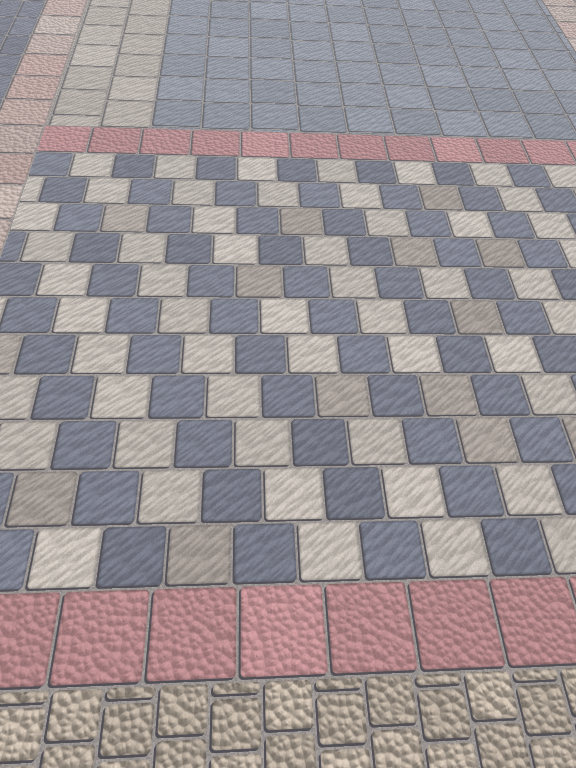
This texture is drawn by a WebGL 2 fragment shader. Its source:

```glsl
#version 300 es
precision highp float;
// Paved ground seen in perspective: a slate and sand checker in running bond
// between rose borders, with square slabs behind and rough stones in front.
// A projective map gives ground units; each zone splits them into box pavers.
uniform vec2 u_resolution;
out vec4 outColor;

// Camera: numerators and depth of the projective map, in canvas heights
const vec2 ANCHOR = vec2(0.375, 0.2057);
const vec2 ACROSS = vec2(0.582, -0.0421);
const vec2 AWAY = vec2(-0.026, 1.0);
const vec3 DEPTH = vec3(-0.0040, 0.03733, 0.02966);

// Zone limits in ground units (one unit is one checker tile)
const float LEFT_BAND = -6.2;
const float LEFT_OUTER = -7.5;
const float RIGHT_BAND = 9.7;
const float SLAB_END = -1.19;
const float CHECKER_END = 11.0;
const float ROSE_END = 12.325;
const float ROSE_WIDTH = 1.27;
const float SLAB_SIZE = 1.3;

const vec3 SLATE = vec3(0.465, 0.478, 0.530);
const vec3 SLAB = vec3(0.545, 0.565, 0.610);
const vec3 SAND = vec3(0.745, 0.715, 0.685);
const vec3 TAUPE = vec3(0.640, 0.605, 0.580);
const vec3 ROSE = vec3(0.715, 0.535, 0.545);
const vec3 BLUSH = vec3(0.715, 0.610, 0.590);
const vec3 STONE = vec3(0.670, 0.625, 0.575);
const vec3 JOINT = vec3(0.600, 0.580, 0.570);
const vec3 SHADOW = vec3(0.270, 0.265, 0.295);
const vec3 HAZE = vec3(0.760, 0.770, 0.790);
const vec2 SHADOW_SHIFT = vec2(-0.028, 0.032);

struct Paver { vec2 local; vec2 size; vec2 id; vec3 color; float rough; };

float hash(vec2 p) {
  vec3 q = fract(p.xyx * vec3(0.1031, 0.1030, 0.0973));
  q += dot(q, q.yzx + 33.33);
  return fract((q.x + q.y) * q.z);
}

// Cellular noise: distance to the nearest scattered point
float cells(vec2 p) {
  vec2 base = floor(p);
  float nearest = 2.0;
  for (int j = -1; j <= 1; j++)
    for (int i = -1; i <= 1; i++) {
      vec2 c = base + vec2(i, j);
      nearest = min(nearest, distance(p, c + vec2(hash(c), hash(c + 71.7))));
    }
  return nearest;
}

float boxDistance(vec2 p, vec2 extent, float radius) {
  vec2 q = abs(p) - extent + radius;
  return length(max(q, 0.0)) + min(max(q.x, q.y), 0.0) - radius;
}

// Repeats one paver size from a starting corner
Paver grid(vec2 g, vec2 start, vec2 size, vec3 color, float rough) {
  vec2 id = floor((g - start) / size);
  return Paver(g - start - (id + 0.5) * size, size, id, color, rough);
}

Paver checker(vec2 g) {
  float row = floor(g.y);
  float start = mod(row, 2.0) < 0.5 ? -0.295 : 0.195;
  Paver t = grid(g, vec2(start, 0.0), vec2(1.0), SLATE, 0.0);
  if (mod(t.id.x + floor(row * 0.5), 2.0) > 0.5)
    t.color = mix(SAND, TAUPE, step(0.82, hash(t.id + 9.0)));
  return t;
}

Paver slabs(vec2 g) {
  float column = floor((g.x - 0.37) / SLAB_SIZE);
  float slide = column < -3.0 ? 0.5 * mod(column, 2.0) : 0.12 * hash(vec2(column, 3.0));
  vec3 color = column < -3.0 ? mix(SAND, TAUPE, 0.3) : SLAB;
  return grid(g, vec2(0.37, SLAB_END - slide), vec2(SLAB_SIZE), color, 0.0);
}

// Alternate columns begin with a short stone
Paver stones(vec2 g) {
  float column = floor((g.x + 0.17) / 0.7);
  float lead = mod(column, 2.0) < 0.5 ? 0.2 : 0.0;
  Paver t = grid(g, vec2(-0.17, ROSE_END + lead), vec2(0.7, 0.66), STONE, 1.0);
  if (t.id.y < 0.0) {
    t.size.y = lead;
    t.local.y = g.y - ROSE_END - 0.5 * lead;
  }
  return t;
}

Paver paverAt(vec2 g) {
  if (g.x < LEFT_OUTER) return grid(g, vec2(LEFT_OUTER, 0.0), vec2(0.7, 1.2), SLATE, 0.0);
  if (g.x < LEFT_BAND || g.x > RIGHT_BAND) {
    float edge = g.x < LEFT_BAND ? LEFT_OUTER : RIGHT_BAND;
    Paver t = grid(g, vec2(edge, 0.1), vec2(1.3, 1.25), BLUSH, 0.25);
    t.color = mix(BLUSH, SAND, 0.7 * hash(t.id + 4.0));
    return t;
  }
  if (g.y < SLAB_END) return slabs(g);
  if (g.y < 0.0) return grid(g, vec2(0.07, SLAB_END), vec2(ROSE_WIDTH, -SLAB_END), ROSE, 0.25);
  if (g.y < CHECKER_END) return checker(g);
  if (g.y > ROSE_END) return stones(g);
  return grid(g, vec2(0.07, CHECKER_END), vec2(ROSE_WIDTH, ROSE_END - CHECKER_END), ROSE, 0.25);
}

void main() {
  vec2 uv = gl_FragCoord.xy / u_resolution;
  vec2 p = vec2(uv.x * 0.75, 1.0 - uv.y) - ANCHOR;
  vec2 g = vec2(dot(p, ACROSS), dot(p, AWAY)) / dot(vec3(p, 1.0), DEPTH);
  vec2 footprint = fwidth(g);
  float aa = 0.6 * max(footprint.x, footprint.y);
  Paver t = paverAt(g);
  // Paver body, bevel and the shadow it drops to the lower left
  vec2 extent = t.size * 0.5 - 0.032;
  float d = boxDistance(t.local, extent, 0.06);
  float body = 1.0 - smoothstep(-aa, aa, d);
  float shadow = 1.0 - smoothstep(-aa, aa, boxDistance(t.local - SHADOW_SHIFT, extent, 0.06));
  // Diagonal cleft grain on tiles, round lumps on rough stones
  vec2 grain = vec2(g.x - g.y, g.x + g.y) * vec2(1.8, 7.0) + 17.0 * hash(t.id);
  vec2 q = mix(grain, g * 8.5, step(0.1, t.rough));
  float relief = cells(q + vec2(0.12, -0.22)) - cells(q);
  float speck = hash(floor(g * 42.0)) - 0.5;
  float shade = 1.0 + relief * mix(0.38, 0.95, t.rough) + speck * 0.07;
  shade *= 0.95 + 0.10 * hash(t.id + 23.0);
  shade *= 1.0 - 0.14 * smoothstep(-0.05, 0.0, d);
  vec3 ground = mix(JOINT * (1.0 + 0.15 * speck), SHADOW, 0.85 * shadow);
  vec3 color = mix(ground, t.color * shade, body);
  color = mix(color, HAZE, 0.20 * uv.y * uv.y);
  outColor = vec4(clamp(color, 0.0, 1.0), 1.0);
}
```
